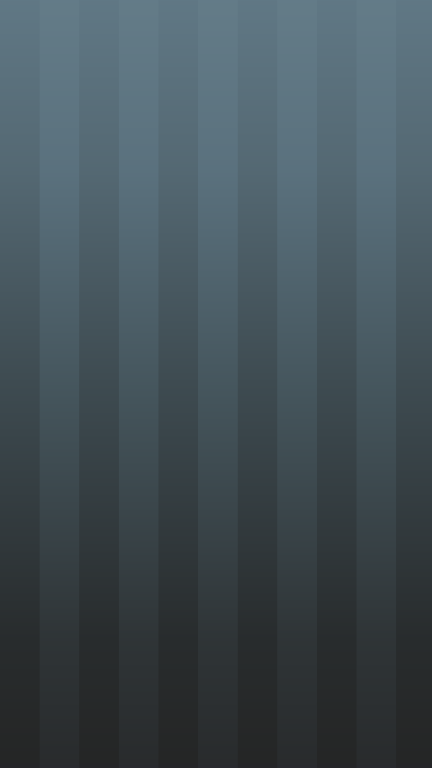
Write a Shadertoy shader that draws this background.

```glsl
// Five-stop vertical ramp; t runs from 0 at the bottom to 1 at the top
vec3 ramp(float t, vec3 bottom, vec3 low, vec3 middle, vec3 high, vec3 top) {
    vec3 c = mix(bottom, low, clamp(t / 0.17, 0.0, 1.0));
    c = mix(c, middle, clamp((t - 0.17) / 0.33, 0.0, 1.0));
    c = mix(c, high, clamp((t - 0.50) / 0.28, 0.0, 1.0));
    return mix(c, top, clamp((t - 0.78) / 0.22, 0.0, 1.0));
}

void mainImage(out vec4 fragColor, in vec2 fragCoord) {
    vec2 uv = fragCoord / iResolution.xy;

    // Alternating stripes: dark at both sides, five light ones between
    float stripeWidth = 0.0917;
    float x = uv.x / stripeWidth;
    float centerDist = 2.0 * abs(fract(0.5 * x + 0.25) - 0.5);
    float edge = 0.5 / (stripeWidth * iResolution.x);
    float light = smoothstep(0.5 - edge, 0.5 + edge, centerDist);

    vec3 darkStripe = ramp(uv.y,
        vec3(0.143, 0.147, 0.147), vec3(0.158, 0.173, 0.178),
        vec3(0.243, 0.294, 0.317), vec3(0.330, 0.409, 0.450),
        vec3(0.376, 0.469, 0.520));
    vec3 lightStripe = ramp(uv.y,
        vec3(0.158, 0.168, 0.174), vec3(0.184, 0.206, 0.215),
        vec3(0.273, 0.338, 0.367), vec3(0.354, 0.443, 0.493),
        vec3(0.390, 0.484, 0.532));

    vec3 color = mix(darkStripe, lightStripe, light);

    // Faint violet tint along the bottom edge
    color += vec3(0.004, -0.003, 0.010) * (1.0 - smoothstep(0.0, 0.010, uv.y));

    fragColor = vec4(color, 1.0);
}
```
